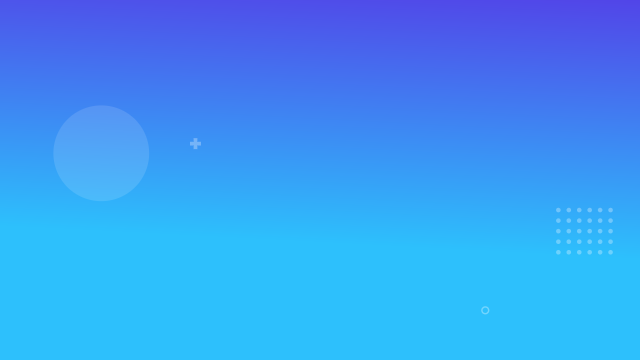
This background is drawn by a Shadertoy shader. Its source:

```glsl
// Tilted indigo to cyan gradient with a pale disc, a plus, a dot grid and a ring.

const vec3 INDIGO = vec3(0.320, 0.270, 0.910);
const vec3 CYAN = vec3(0.176, 0.752, 0.988);

float discDistance(vec2 p, float radius) {
    return length(p) - radius;
}

float ringDistance(vec2 p, float radius, float halfWidth) {
    return abs(length(p) - radius) - halfWidth;
}

float boxDistance(vec2 p, vec2 halfSize) {
    vec2 d = abs(p) - halfSize;
    return length(max(d, 0.0)) + min(max(d.x, d.y), 0.0);
}

float plusDistance(vec2 p, float arm, float halfWidth) {
    vec2 bar = vec2(arm, halfWidth);
    return min(boxDistance(p, bar), boxDistance(p, bar.yx));
}

// Dots repeat right and up from the origin, limited to the given count.
float dotGridDistance(vec2 p, vec2 pitch, vec2 count, float radius) {
    vec2 cell = clamp(round(p / pitch), vec2(0.0), count - 1.0);
    return discDistance(p - cell * pitch, radius);
}

// Blend translucent white inside a shape, with a one pixel soft edge.
vec3 whiten(vec3 color, float dist, float opacity, float pixel) {
    float coverage = clamp(0.5 - dist / pixel, 0.0, 1.0);
    return mix(color, vec3(1.0), coverage * opacity);
}

void mainImage(out vec4 fragColor, in vec2 fragCoord) {
    // Canvas height is one unit.
    vec2 p = fragCoord / iResolution.y;
    float pixel = 1.0 / iResolution.y;

    // Background gradient, leaning slightly down to the right
    float level = p.y + 0.052 * p.x;
    float blend = clamp((1.093 - level) / 0.72, 0.0, 1.0);
    vec3 color = mix(INDIGO, CYAN, blend);

    // Large disc
    color = whiten(color, discDistance(p - vec2(0.2813, 0.5742), 0.133), 0.125, pixel);

    // Small plus
    color = whiten(color, plusDistance(p - vec2(0.543, 0.601), 0.0152, 0.0052), 0.3, pixel);

    // Dot grid
    vec2 gridPoint = p - vec2(1.551, 0.2993);
    float dots = dotGridDistance(gridPoint, vec2(0.0290, 0.0293), vec2(6.0, 5.0), 0.0063);
    color = whiten(color, dots, 0.3, pixel);

    // Small ring
    color = whiten(color, ringDistance(p - vec2(1.348, 0.138), 0.0093, 0.002), 0.33, pixel);

    fragColor = vec4(color, 1.0);
}
```
